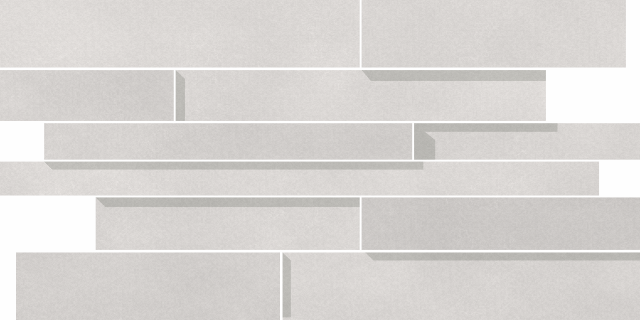
Reproduce this pattern procedurally as a Shadertoy shader.

```glsl
const vec3 GROUT = vec3(0.995);
const vec3 STONE = vec3(1.0, 0.984, 0.972);
const vec3 SHADE = vec3(0.865, 0.872, 0.862);

float hash(vec2 p) {
    return fract(sin(dot(p, vec2(127.1, 311.7))) * 43758.545);
}

float noise(vec2 p) {
    vec2 cell = floor(p), f = fract(p);
    f = f * f * (3.0 - 2.0 * f);
    return mix(mix(hash(cell), hash(cell + vec2(1, 0)), f.x),
               mix(hash(cell + vec2(0, 1)), hash(cell + vec2(1, 1)), f.x), f.y);
}

float fbm(vec2 p) {
    float sum = 0.0, amp = 0.5;
    for (int i = 0; i < 4; i++) {
        sum += amp * noise(p);
        p = p * 2.03 + 17.3;
        amp *= 0.5;
    }
    return sum / 0.9375;
}

// Smooth coverage of the interval from lo to hi
float span(float v, float lo, float hi, float aa) {
    return clamp((v - lo) / aa + 0.5, 0.0, 1.0) * clamp((hi - v) / aa + 0.5, 0.0, 1.0);
}

// Stone plank: xs = left, right; ys = bottom, top; tones = left, right
void plank(inout vec3 col, vec2 p, vec2 xs, vec2 ys, vec2 tones, float relief, float aa) {
    float cover = span(p.x, xs.x, xs.y, aa) * span(p.y, ys.x, ys.y, aa);
    float tone = mix(tones.x, tones.y, clamp((p.x - xs.x) / (xs.y - xs.x), 0.0, 1.0));
    col = mix(col, STONE * (tone + relief), cover);
}

// Shadow under an upper edge, its left end cut along a slant
float topShadow(vec2 p, vec2 xs, float top, float depth, float slant, float aa) {
    float start = xs.x + (top - p.y) * slant;
    return span(p.x, start, xs.y, aa) * span(p.y, top - depth, top, aa);
}

// Shadow beside a left edge, its upper end cut along a slant
float sideShadow(vec2 p, vec2 ys, float left, float width, float slant, float aa) {
    float end = ys.y - (p.x - left) * slant;
    return span(p.y, ys.x, end, aa) * span(p.x, left, left + width, aa);
}

// Mineral grain, broad clouds and pale worn flecks
float stoneRelief(vec2 p) {
    float cloud = fbm(p * vec2(5.0, 7.0)) - 0.5;
    float grain = noise(p * 190.0) - 0.5;
    float dust = hash(floor(p * 384.0)) - 0.5;
    float vein = abs(fbm(p * 24.0 + 9.0) - 0.5);
    float wear = smoothstep(0.45, 0.7, fbm(p * 6.0 + 31.0));
    float fleck = (1.0 - smoothstep(0.0, 0.03, vein)) * wear;
    return cloud * 0.05 + grain * 0.03 + dust * 0.022 + fleck * 0.018;
}

void mainImage(out vec4 fragColor, in vec2 fragCoord) {
    vec2 p = fragCoord / iResolution.xy * vec2(2.0, 1.0);
    float aa = 1.0 / iResolution.y;
    float relief = stoneRelief(p);
    vec3 col = GROUT;

    // Courses, bottom and top of each
    vec2 row1 = vec2(0.789, 1.1);
    vec2 row2 = vec2(0.622, 0.781);
    vec2 row3 = vec2(0.501, 0.615);
    vec2 row4 = vec2(0.389, 0.495);
    vec2 row5 = vec2(0.219, 0.383);
    vec2 row6 = vec2(-0.1, 0.211);

    // Planks
    plank(col, p, vec2(-0.1, 1.124), row1, vec2(0.875, 0.855), relief, aa);
    plank(col, p, vec2(1.130, 1.956), row1, vec2(0.840, 0.845), relief, aa);
    plank(col, p, vec2(-0.1, 0.543), row2, vec2(0.845, 0.820), relief, aa);
    plank(col, p, vec2(0.549, 1.706), row2, vec2(0.850, 0.865), relief, aa);
    plank(col, p, vec2(0.138, 1.288), row3, vec2(0.835, 0.820), relief, aa);
    plank(col, p, vec2(1.294, 2.1), row3, vec2(0.840, 0.855), relief, aa);
    plank(col, p, vec2(-0.1, 1.872), row4, vec2(0.865, 0.855), relief, aa);
    plank(col, p, vec2(0.299, 1.124), row5, vec2(0.835, 0.850), relief, aa);
    plank(col, p, vec2(1.130, 2.1), row5, vec2(0.795, 0.805), relief, aa);
    plank(col, p, vec2(0.050, 0.875), row6, vec2(0.830, 0.820), relief, aa);
    plank(col, p, vec2(0.883, 2.1), row6, vec2(0.850, 0.835), relief, aa);

    // Shadows cast by raised planks
    float shade = topShadow(p, vec2(1.130, 1.706), row2.y, 0.034, 0.85, aa);
    shade = max(shade, topShadow(p, vec2(1.294, 1.742), row3.y, 0.027, 0.0, aa));
    shade = max(shade, topShadow(p, vec2(0.138, 1.323), row4.y, 0.025, 1.0, aa));
    shade = max(shade, topShadow(p, vec2(0.299, 1.124), row5.y, 0.030, 1.0, aa));
    shade = max(shade, topShadow(p, vec2(1.142, 2.1), row6.y, 0.025, 1.0, aa));
    shade = max(shade, sideShadow(p, row2, 0.549, 0.029, 0.95, aa));
    shade = max(shade, sideShadow(p, row3, 1.294, 0.066, 0.80, aa));
    shade = max(shade, sideShadow(p, vec2(0.008, row6.y), 0.883, 0.026, 0.95, aa));
    col *= mix(vec3(1.0), SHADE, shade);

    fragColor = vec4(col, 1.0);
}
```
